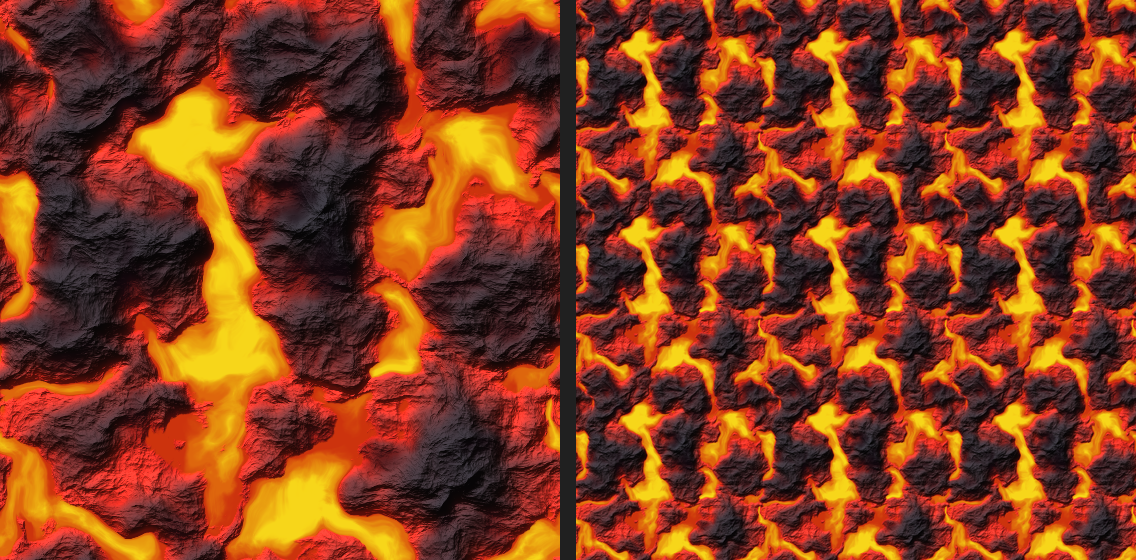
Left: one tile. Right: repeated 3 by 3.
A Shadertoy shader for this texture:

```glsl
const float LAVA_LEVEL = 0.13;
const vec3 RED = vec3(0.80, 0.20, 0.05);
const vec3 ORANGE = vec3(0.87, 0.40, 0.05);
const vec3 AMBER = vec3(0.91, 0.60, 0.06);
const vec3 YELLOW = vec3(0.97, 0.84, 0.10);
const vec3 SLATE = vec3(0.135, 0.130, 0.150);
const vec3 HOLLOW = vec3(0.060, 0.025, 0.055);
const vec3 EMBER = vec3(0.92, 0.125, 0.055);

vec2 hash2(vec2 p) {
    vec2 s = vec2(dot(p, vec2(127.1, 311.7)), dot(p, vec2(269.5, 183.3)));
    return fract(sin(s) * 43758.55);
}

// Wraps a whole cell index; the half keeps mod away from its rounding edge
vec2 wrapCell(vec2 cell, vec2 period) {
    return floor(mod(cell + 0.5, period));
}

float corner(vec2 cell, vec2 offset, vec2 f, vec2 period, float seed) {
    float angle = 6.2832 * hash2(wrapCell(cell + offset, period) + seed).x;
    return dot(vec2(cos(angle), sin(angle)), f - offset);
}

// Gradient noise on the unit square, wrapping after a whole number of cells
float noise(vec2 uv, vec2 period, float seed) {
    vec2 p = uv * period;
    vec2 c = floor(p), f = p - c;
    vec2 w = f * f * f * (f * (f * 6.0 - 15.0) + 10.0);
    float low = mix(corner(c, vec2(0, 0), f, period, seed),
                    corner(c, vec2(1, 0), f, period, seed), w.x);
    float high = mix(corner(c, vec2(0, 1), f, period, seed),
                     corner(c, vec2(1, 1), f, period, seed), w.x);
    return mix(low, high, w.y);
}

float fbm(vec2 uv, vec2 period, int octaves, float seed) {
    float sum = 0.0, amp = 1.0;
    for (int i = 0; i < octaves; i++) {
        sum += amp * noise(uv, period, seed + float(i));
        period *= 2.0;
        amp *= 0.5;
    }
    return sum;
}

// Sharp-crested noise, centred near zero
float ridges(vec2 uv, vec2 period, int octaves, float seed) {
    float sum = 0.0, amp = 1.0;
    for (int i = 0; i < octaves; i++) {
        sum += amp * (0.2 - abs(noise(uv, period, seed + float(i))));
        period *= 2.0;
        amp *= 0.52;
    }
    return sum;
}

// Zero on the borders between wrapped cells, rising towards their middles
float boulders(vec2 uv, float count, float seed) {
    vec2 p = uv * count, c = floor(p);
    float nearest = 9.0, second = 9.0;
    for (int y = -1; y <= 1; y++)
    for (int x = -1; x <= 1; x++) {
        vec2 cell = c + vec2(x, y);
        vec2 site = cell + 0.1 + 0.8 * hash2(wrapCell(cell, vec2(count)) + seed);
        float d = length(site - p);
        second = min(second, max(nearest, d));
        nearest = min(nearest, d);
    }
    return second - nearest;
}

vec2 warp(vec2 uv, float amount) {
    return uv + amount * vec2(fbm(uv, vec2(5), 3, 11.0), fbm(uv, vec2(5), 3, 23.0));
}

// x: broad height of the crust, y: craggy detail
vec2 terrain(vec2 uv) {
    vec2 q = warp(uv, 0.10);
    vec2 r = mix(uv, q, 0.35);
    float broad = boulders(q, 3.0, 5.0) + 0.8 * fbm(q, vec2(4), 3, 37.0);
    float chunks = 0.34 * boulders(r, 10.0, 83.0) + 0.16 * boulders(r, 23.0, 91.0) - 0.13;
    return vec2(broad, chunks + ridges(r, vec2(6, 7), 6, 51.0));
}

float relief(vec2 t) {
    return dot(t, vec2(0.07, 0.039));
}

float diffuse(vec2 uv, vec2 here) {
    vec2 e = vec2(0.0012, 0.0);
    vec2 rise = vec2(relief(terrain(uv + e.xy)), relief(terrain(uv + e.yx)));
    vec2 slope = (rise - relief(here)) / e.x;
    vec3 light = normalize(vec3(-0.4, 0.7, 0.75));
    return max(dot(normalize(vec3(-slope, 1.0)), light), 0.0);
}

vec3 lavaColor(float heat) {
    vec3 col = mix(RED, ORANGE, smoothstep(0.02, 0.30, heat));
    col = mix(col, AMBER, smoothstep(0.36, 0.64, heat));
    return mix(col, YELLOW, smoothstep(0.60, 0.92, heat));
}

vec3 rockColor(float above, float crags, float shade) {
    float open = smoothstep(-0.35, 0.15, crags);
    float glow = exp(-max(above, 0.0) / 0.23);
    vec3 stone = mix(HOLLOW, SLATE * (0.15 + pow(shade, 1.4)), 0.25 + 0.75 * open);
    vec3 heat = EMBER * glow * (0.4 + 0.6 * shade) * mix(0.75, 1.05, open);
    return stone * (1.0 - 0.45 * glow) + heat;
}

void mainImage(out vec4 fragColor, in vec2 fragCoord) {
    vec2 uv = fragCoord / iResolution.xy;
    vec2 t = terrain(uv);
    float above = t.x + 0.45 * t.y - LAVA_LEVEL;

    // Molten flow, hottest far from the crust, with bright wisps
    float depth = max(LAVA_LEVEL - t.x - 0.12 * t.y, 0.0);
    vec2 flow = warp(uv, 0.12);
    float swirl = 0.45 * fbm(flow, vec2(7), 5, 71.0) + 0.6 * ridges(flow, vec2(9), 5, 63.0);
    vec3 lava = lavaColor(1.0 - exp(-depth / 0.23) + swirl * smoothstep(0.0, 0.1, depth));

    // Crust lit from above, glowing in patches and along its edges
    float patches = 0.3 * smoothstep(0.0, 0.2, above) * noise(uv, vec2(6), 99.0);
    vec3 rock = rockColor(above + patches, t.y, 1.5 * diffuse(uv, t));

    vec3 col = mix(lava, rock, smoothstep(-0.025, 0.025, above));
    fragColor = vec4(clamp(col, 0.0, 1.0), 1.0);
}
```
